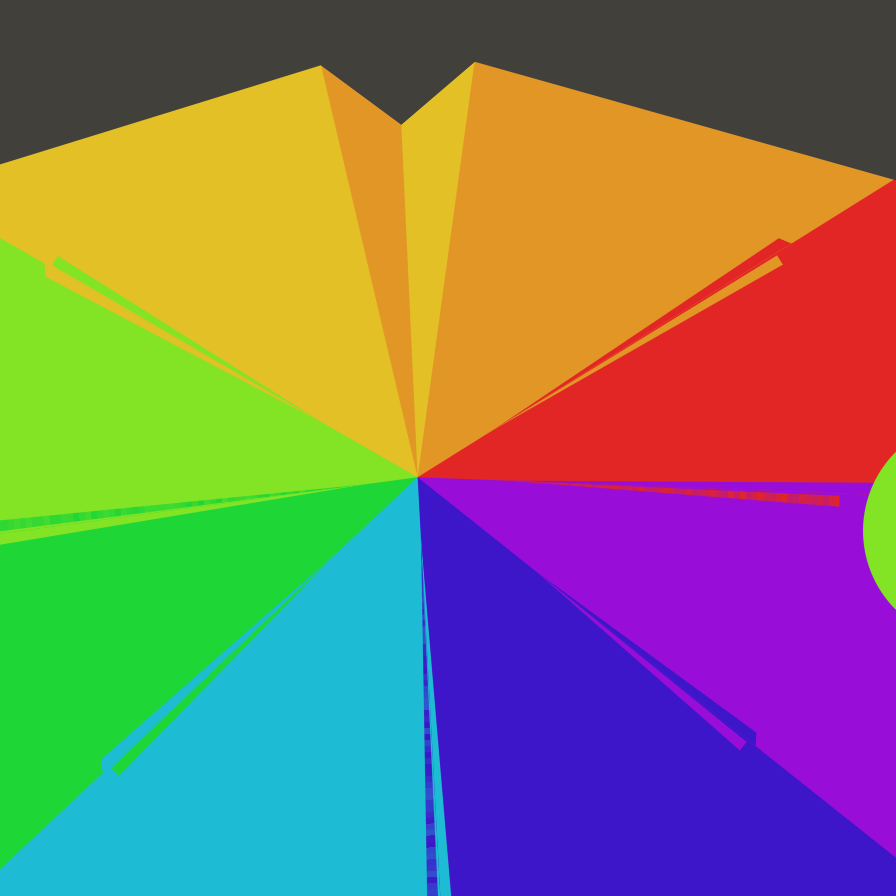
Write a WebGL 2 fragment shader that draws this background.

```glsl
#version 300 es
precision highp float;

uniform vec2 u_resolution;
out vec4 outColor;

#define HUB vec2(0.4661, 0.4674)
#define SEAM 340.0
#define FOLD_WIDTH 0.0122
#define SLIVER_NEAR 0.0026
#define SLIVER_FAR 0.0148
#define SLIVER_END 0.4714
#define FLAP_RANGE vec2(82.2, 103.2)
#define STRIPES 150.0
#define DISC vec3(1.0875, 0.4076, 0.1243)

const vec3 GREY = vec3(0.259, 0.251, 0.228);
const vec3 RED = vec3(0.886, 0.145, 0.145);
const vec3 ORANGE = vec3(0.886, 0.588, 0.15);
const vec3 YELLOW = vec3(0.886, 0.753, 0.15);
const vec3 LIME = vec3(0.51, 0.894, 0.141);
const vec3 GREEN = vec3(0.118, 0.839, 0.212);
const vec3 CYAN = vec3(0.118, 0.737, 0.831);
const vec3 BLUE = vec3(0.235, 0.086, 0.784);
const vec3 PURPLE = vec3(0.596, 0.055, 0.847);

const vec3 HUES[8] = vec3[8](RED, ORANGE, YELLOW, LIME, GREEN, CYAN, BLUE, PURPLE);

// Each spoke: angle in degrees, folded side (0 for none), fold start, fold end
const vec4 SPOKES[8] = vec4[8](
    vec4(357.8, 1.0, 0.10, 0.52), vec4(32.0, 1.0, 0.10, 0.492),
    vec4(92.65, 0.0, 0.0, 0.0), vec4(150.2, 1.0, 0.12, 0.48),
    vec4(187.7, 1.0, 0.06, 0.49), vec4(223.2, -1.0, 0.12, 0.482),
    vec4(273.1, 1.0, 0.07, 0.49), vec4(321.5, 1.0, 0.17, 0.482));

// Antialiased coverage, positive inside
float fill(float d) {
    float soft = 0.7 / min(u_resolution.x, u_resolution.y);
    return smoothstep(-soft, soft, d);
}

float hash(float n) {
    return fract(sin(n * 12.99) * 43758.5);
}

// Arc distance past a given bearing, counted from the seam
float pastBearing(float turn, float bearing, float radius) {
    return radians(turn - mod(bearing - SEAM, 360.0)) * radius;
}

// Height of the notched upper outline
float outline(float x) {
    float roof = min(0.9271 + (x - 0.358) * 0.309, 0.931 - (x - 0.53) * 0.2814);
    float notch = 0.8607 + max((0.4479 - x) * 0.7386, (x - 0.4479) * 0.8562);
    return min(roof, notch);
}

// Overlapping fold and thin sliver along one spoke
vec3 addFold(vec3 color, vec2 p, vec4 spoke, vec3 before, vec3 after, float id) {
    float angle = radians(spoke.x);
    vec2 axis = vec2(cos(angle), sin(angle));
    float along = dot(p, axis);
    float across = dot(p, vec2(-axis.y, axis.x)) * spoke.y;
    float grow = (along - spoke.z) / (SLIVER_END - spoke.z);
    vec3 foldColor = spoke.y > 0.0 ? before : after;
    vec3 sliverColor = spoke.y > 0.0 ? after : before;

    float fold = min(across, FOLD_WIDTH * grow - across);
    fold = min(fold, spoke.w - 0.7 * across - along);
    float sliver = min(-across - SLIVER_NEAR * grow, SLIVER_FAR * grow + across);
    sliver = min(sliver, SLIVER_END - along);

    // Spokes close to an axis flicker in short stripes
    float flicker = step(0.95, max(abs(axis.x), abs(axis.y)));
    float stripe = hash(floor(along * STRIPES) + id * 37.0);
    color = mix(color, foldColor, fill(fold));
    return mix(color, sliverColor, fill(sliver) * (1.0 - 0.4 * flicker * stripe));
}

void main() {
    float scale = min(u_resolution.x, u_resolution.y);
    vec2 uv = (gl_FragCoord.xy - 0.5 * u_resolution) / scale + 0.5;
    vec2 p = uv - HUB;
    float radius = length(p);
    float turn = mod(degrees(atan(p.y, p.x)) - SEAM, 360.0);

    // Colour wheel with folded seams
    vec3 color = PURPLE;
    for (int i = 0; i < 8; i++) {
        vec4 spoke = SPOKES[i];
        vec3 before = HUES[(i + 7) % 8];
        color = mix(color, HUES[i], fill(pastBearing(turn, spoke.x, radius)));
        if (spoke.y != 0.0) {
            color = addFold(color, p, spoke, before, HUES[i], float(i));
        }
    }

    // Swapped flaps around the upper ridge
    float ridge = pastBearing(turn, SPOKES[2].x, radius);
    float flap = min(pastBearing(turn, FLAP_RANGE.x, radius),
                     -pastBearing(turn, FLAP_RANGE.y, radius));
    color = mix(color, mix(YELLOW, ORANGE, fill(ridge)), fill(flap));

    // Side disc and surrounding grey
    color = mix(color, LIME, fill(DISC.z - length(uv - DISC.xy)));
    color = mix(color, GREY, fill(uv.y - outline(uv.x)));
    outColor = vec4(color, 1.0);
}
```
